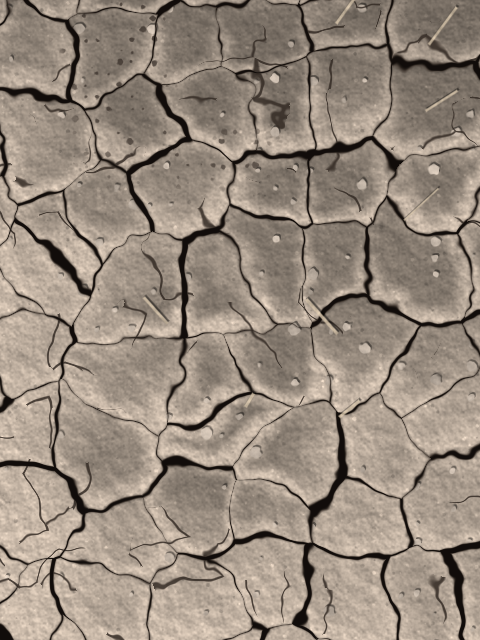
Reproduce this texture procedurally as a WebGL 1 fragment shader.

```glsl
precision highp float;
uniform vec2 u_resolution;

float hash(vec2 p) {
  return fract(sin(dot(p, vec2(127.1, 311.7))) * 43758.5453);
}

vec2 hash2(vec2 p) {
  return vec2(hash(p), hash(p + 57.3));
}

float noise(vec2 p) {
  vec2 i = floor(p), f = fract(p);
  f = f * f * (3.0 - 2.0 * f);
  return mix(mix(hash(i), hash(i + vec2(1, 0)), f.x),
             mix(hash(i + vec2(0, 1)), hash(i + vec2(1, 1)), f.x), f.y);
}

float fbm(vec2 p) {
  float sum = 0.0, amp = 0.53;
  for (int i = 0; i < 4; i++) {
    sum += amp * noise(p);
    p = mat2(1.6, 1.2, -1.2, 1.6) * p + 7.7;
    amp *= 0.5;
  }
  return sum;
}

// Voronoi borders: x = distance to crack wall, y = distance to border, z = height within plate
vec3 cracks(vec2 p, float drop, float thin, float wide) {
  vec2 base = floor(p), home = base, toHome = vec2(9.0);
  for (int j = -1; j <= 1; j++)
    for (int i = -1; i <= 1; i++) {
      vec2 id = base + vec2(i, j);
      vec2 r = id + 0.1 + 0.8 * hash2(id) - p;
      if (dot(r, r) < dot(toHome, toHome)) { toHome = r; home = id; }
    }
  float gap = 9.0, border = 9.0;
  for (int j = -2; j <= 2; j++)
    for (int i = -2; i <= 2; i++) {
      vec2 id = home + vec2(i, j);
      vec2 r = id + 0.1 + 0.8 * hash2(id) - p;
      vec2 across = r - toHome;
      if (dot(across, across) > 0.0001) {
        float d = dot(0.5 * (r + toHome), normalize(across));
        float h = (hash(home + id + 3.1) - drop) / (1.0 - drop);
        float halfWidth = h < 0.0 ? -1.0 : thin + wide * h * h;
        gap = min(gap, d - halfWidth);
        border = min(border, d);
      }
    }
  return vec3(gap, border, -toHome.y);
}

// Scattered lumps: x = coverage, y = seed
vec2 grit(vec2 p, float scale, float amount) {
  p *= scale;
  vec2 id = floor(p);
  float seed = hash(id + 11.0), size = hash(id + 23.0);
  vec2 q = fract(p) - 0.35 - 0.3 * hash2(id);
  float d = length(q) - 0.1 - 0.22 * size * size + 0.14 * (noise(p * 5.0) - 0.5);
  float soft = scale / u_resolution.x;
  return vec2(step(seed, amount) * smoothstep(soft, -soft, d), hash(id + 41.0));
}

// Dry stalks, mostly rising to the right
float straw(vec2 p) {
  p *= 5.0;
  vec2 id = floor(p);
  vec2 q = fract(p) - 0.35 - 0.3 * hash2(id + 5.0);
  float angle = hash(id + 8.0) < 0.75 ? 0.5 + 0.6 * hash(id + 9.0) : 2.3;
  vec2 along = vec2(cos(angle), sin(angle));
  vec2 local = abs(vec2(dot(q, along), dot(q, vec2(-along.y, along.x))));
  float d = max(local.x - 0.08 - 0.18 * hash(id + 2.0), local.y - 0.008 - 0.01 * hash(id + 4.0));
  float soft = 5.0 / u_resolution.x;
  return step(hash(id + 6.0), 0.4) * smoothstep(soft, -soft, d);
}

void main() {
  vec2 p = gl_FragCoord.xy / u_resolution.x;
  float top = gl_FragCoord.y / u_resolution.y;
  float px = 1.0 / u_resolution.x;
  vec2 warp = vec2(fbm(p * 7.0), fbm(p * 7.0 + 31.0)) - 0.5;

  vec3 plate = cracks(p * 6.0 + 0.65 * warp, 0.0, 0.007, 0.038);
  float gap = plate.x + 0.022 * (noise(p * 24.0) - 0.5);
  float branch = cracks(p * 10.0 + 1.5 * warp + 40.0, 0.66, 0.012, 0.016).x
               + 0.05 * smoothstep(0.45, 0.7, noise(p * 9.0 + 3.0));

  // Damp plate middles with pale, dry rims
  float middle = smoothstep(-0.06, 0.28, plate.y + 0.2 * plate.z + 0.35 * (fbm(p * 9.0) - 0.5));
  float wet = clamp(0.3 + 2.0 * (fbm(p * 2.6 + 4.0) - 0.4) + 0.45 * top, 0.0, 1.0);
  vec3 color = mix(vec3(0.80, 0.735, 0.67), vec3(0.51, 0.468, 0.425), middle * wet);
  color *= 1.0 - 0.1 * smoothstep(0.6, 1.0, top);

  // Rough surface lit from below left
  vec2 toLight = vec2(-0.5, -0.85);
  float relief = fbm(p * 45.0) - fbm(p * 45.0 + toLight * 0.35);
  float fine = noise(p * 170.0) - noise(p * 170.0 + toLight * 0.6);
  color *= 1.0 + 0.42 * relief + 0.12 * fine + 0.12 * (noise(p * 230.0) - 0.5);

  // Grains and pebbles with their shadows
  vec2 grain = grit(p, 75.0, 0.22);
  color *= 1.0 + grain.x * (0.4 * grain.y - 0.2);
  float crumb = grit(p + 3.0, 42.0, 0.35).x * smoothstep(0.45, 0.7, noise(p * 4.0 + 9.0) * top);
  color = mix(color, vec3(0.24, 0.205, 0.18), 0.8 * crumb);
  vec2 pebble = grit(p, 27.0, 0.09);
  float pebbleShade = grit(p + toLight * 0.005, 27.0, 0.09).x;
  color *= 1.0 - 0.45 * pebbleShade * (1.0 - pebble.x);
  color = mix(color, vec3(0.8, 0.745, 0.69) * (0.85 + 0.25 * pebble.y + 0.4 * relief), 0.85 * pebble.x);

  // Cracks: fine branches, then deep gaps between plates
  color = mix(color, vec3(0.2, 0.165, 0.14), 0.85 * smoothstep(12.0 * px, -6.0 * px, branch));
  color *= 1.0 - 0.18 * smoothstep(0.035, 0.0, gap);
  vec3 depth = mix(vec3(0.065, 0.048, 0.038), vec3(0.25, 0.21, 0.18), smoothstep(-0.018, 0.004, gap));
  color = mix(color, depth, smoothstep(6.0 * px, -5.0 * px, gap));

  // Stalks lie over everything
  float stalk = straw(p);
  color *= 1.0 - 0.5 * straw(p + toLight * 0.005) * (1.0 - stalk);
  color = mix(color, vec3(0.82, 0.75, 0.65) * (1.0 + 0.5 * relief), 0.85 * stalk);

  gl_FragColor = vec4(color, 1.0);
}
```
